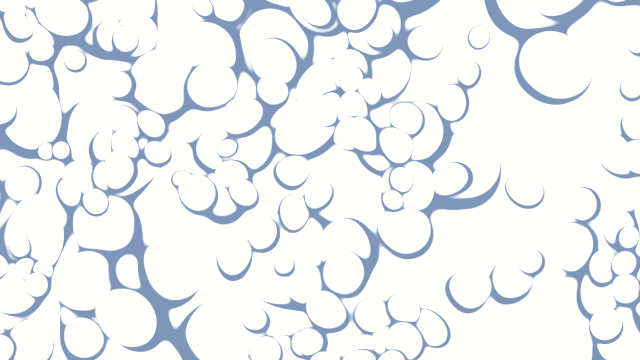
Give the GLSL for this pattern, as a WebGL 1 fragment shader.

```glsl
precision highp float;

uniform vec2 u_resolution;

float hash(vec2 p) {
  return fract(sin(dot(p, vec2(127.1, 311.7))) * 43758.5453);
}

float noise(vec2 p) {
  vec2 i = floor(p), f = fract(p);
  f = f * f * (3.0 - 2.0 * f);
  return mix(mix(hash(i), hash(i + vec2(1.0, 0.0)), f.x),
             mix(hash(i + vec2(0.0, 1.0)), hash(i + 1.0), f.x), f.y);
}

// Union of two distances with a rounded fillet of width k
float smoothUnion(float a, float b, float k) {
  float h = max(k - abs(a - b), 0.0) / k;
  return min(a, b) - h * h * k * 0.25;
}

// One layer of cloud puffs: each adds a shadow crescent and clears its lit body
float addPuffs(float ink, vec2 p, float cell, float share, float seed) {
  vec2 home = floor(p / cell);
  // Rows run from top to bottom, so lower puffs overlap the upper ones
  for (int j = 0; j < 3; j++) {
    for (int i = 0; i < 3; i++) {
      vec2 id = home + vec2(float(i) - 1.0, 1.0 - float(j));
      vec2 key = id + seed;
      float presence = mix(hash(key), noise(id * cell * 4.0 + seed), 0.5);
      if (presence < share) {
        vec2 jitter = vec2(hash(key + 17.3), hash(key + 41.9)) - 0.5;
        vec2 center = (id + 0.5 + 0.7 * jitter) * cell;
        float radius = cell * mix(0.36, 0.74, hash(key + 63.1));
        float angle = -1.25 + 2.5 * (hash(key + 85.7) - 0.5);
        float thickness = radius * mix(0.1, 0.32, hash(key + 108.4));
        vec2 shadowSide = vec2(cos(angle), sin(angle));

        float outer = length(p - center) - radius;
        float body = length(p - center + shadowSide * thickness) - radius * 0.96;
        float crescent = max(outer, -body);
        ink = max(smoothUnion(ink, crescent, cell * 0.24), -body);
      }
    }
  }
  return ink;
}

void main() {
  float pixel = 1.0 / u_resolution.y;
  vec2 p = gl_FragCoord.xy * pixel;

  // Gentle bending makes the outlines look drawn by hand
  vec2 bend = vec2(noise(p * 6.0 + 3.7), noise(p * 6.0 + 29.2)) - 0.5;
  p += 0.045 * bend;

  // Large, medium and small puffs
  float ink = 1.0;
  ink = addPuffs(ink, p, 0.235, 0.70, 5.0);
  ink = addPuffs(ink, p, 0.135, 0.48, 38.0);
  ink = addPuffs(ink, p, 0.078, 0.39, 71.0);

  vec3 cloudWhite = vec3(1.0, 1.0, 0.99);
  vec3 shadowBlue = vec3(0.49, 0.59, 0.73);
  float shade = 1.0 - smoothstep(-0.8 * pixel, 0.8 * pixel, ink);
  gl_FragColor = vec4(mix(cloudWhite, shadowBlue, shade), 1.0);
}
```
